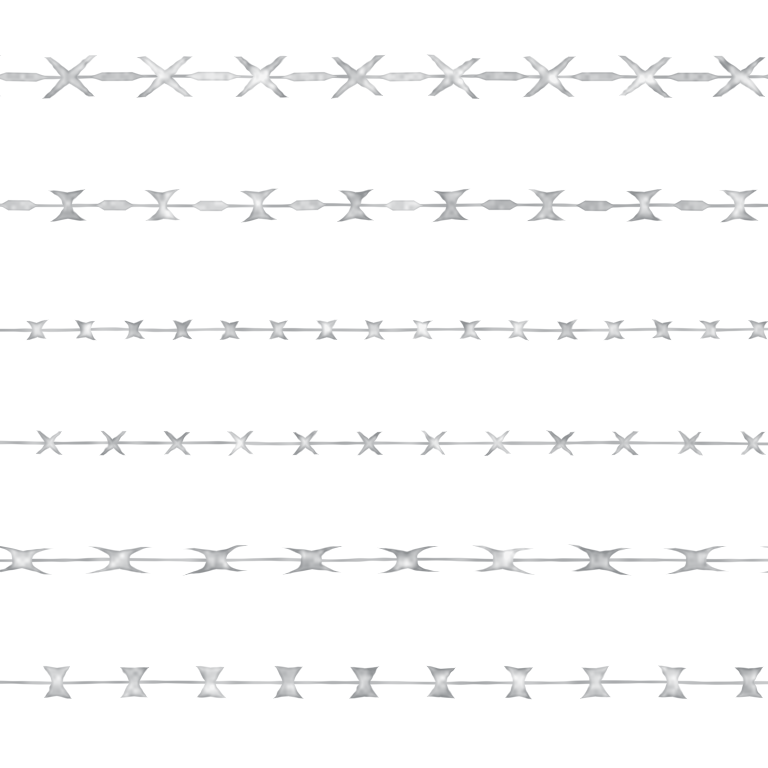
Write a WebGL 1 fragment shader that draws this pattern.

```glsl
precision highp float;

uniform vec2 u_resolution;

#define WIRE_HALF 0.0019
#define WIRE_WOBBLE 0.0022
#define WIRE_INK 0.29
#define BARB_INK 0.27
#define RIM_INK 0.10
#define RIM_WIDTH 0.0045
#define TIP_JITTER 0.16
#define TILT 0.14
#define GRAIN 170.0
#define SOFTNESS 0.0011
#define STEEL_TINT vec3(1.0, 0.975, 0.95)

float hash(vec2 p) {
    vec3 q = fract(p.xyx * 0.1031);
    q += dot(q, q.yzx + 33.33);
    return fract((q.x + q.y) * q.z);
}

float noise(vec2 p) {
    vec2 i = floor(p);
    vec2 f = fract(p);
    f = f * f * (3.0 - 2.0 * f);
    vec2 e = vec2(0.0, 1.0);
    return mix(mix(hash(i), hash(i + e.yx), f.x),
               mix(hash(i + e.xy), hash(i + e.yy), f.x), f.y);
}

// Coverage of a depth measured inwards from an edge
float cover(float depth) {
    float soft = max(SOFTNESS, 0.75 / min(u_resolution.x, u_resolution.y));
    return smoothstep(-soft, soft, depth);
}

// Inward depth of a four-pointed barb; form = (waist, flare power, notch height)
float barbDepth(vec2 p, vec2 size, vec3 form, vec2 seed) {
    vec2 quadrant = step(0.0, p);
    float shrink = TIP_JITTER * hash(seed * 3.0 + quadrant + 7.0);
    float tip = size.x * (1.04 - shrink);
    vec2 a = abs(p);
    float t = clamp(a.y / size.y, 0.001, 1.0);
    float waist = size.x * form.x;

    float side = waist + (tip - waist) * pow(t, form.y) - a.x;
    float sideSlope = (tip - waist) * form.y / size.y * pow(t, form.y - 1.0);
    side /= sqrt(1.0 + sideSlope * sideSlope);

    float rise = size.y * (1.0 - form.z) / (0.72 * size.x);
    float notch = (size.y * form.z + rise * a.x - a.y) / sqrt(1.0 + rise * rise);
    return min(min(side, notch), size.y - a.y);
}

// Ink of one strand; link = half length and half height of the clip between barbs
float strand(vec2 uv, float y, float first, float pitch, vec2 size, vec3 form, vec2 link) {
    float row = floor(y * 100.0);
    float along = (uv.x - first) / pitch;
    float cell = floor(along + 0.5);
    vec2 seed = vec2(cell + 5.0, row);
    vec2 p = vec2((along - cell) * pitch, uv.y - y);
    float grain = noise(uv * GRAIN + row);
    float blotch = noise(uv * GRAIN * 0.4 + row * 3.0);

    // Wire
    float wobble = (noise(vec2(uv.x * 14.0, row)) - 0.5) * WIRE_WOBBLE;
    float thickness = WIRE_HALF * (0.8 + 0.4 * noise(vec2(uv.x * 60.0, row)));
    float wireTone = WIRE_INK * (0.72 + 0.5 * noise(vec2(uv.x * 45.0, row + 9.0)));
    float ink = wireTone * cover(thickness - abs(p.y - wobble));

    // Clip halfway between two barbs
    if (link.y > 0.0) {
        float linkCell = floor(along);
        vec2 q = vec2((along - linkCell - 0.5) * pitch, p.y - wobble);
        float taper = clamp(2.2 * (1.0 - abs(q.x) / link.x), 0.0, 1.0);
        float depth = link.y * taper - abs(q.y);
        float tone = mix(0.12, 0.27, hash(vec2(linkCell + 3.0, row + 1.0)));
        tone += 0.12 * (grain - 0.5) + 0.08 * (1.0 - smoothstep(0.0, 0.003, depth));
        ink = mix(ink, tone, cover(depth) * step(abs(q.x), link.x));
    }

    // Barb
    vec2 jitter = vec2(hash(seed + 11.0), hash(seed + 23.0)) - 0.5;
    p.x -= jitter.x * 0.002;
    p.y += p.x * jitter.y * TILT;
    p += (vec2(grain, blotch) - 0.5) * 0.0022;
    float depth = barbDepth(p, size, form, seed);
    float wear = mix(0.72, 1.18, hash(seed + 41.0));
    float outer = smoothstep(0.1, 0.9, abs(p.y) / size.y);
    float rim = 1.0 - smoothstep(0.0, RIM_WIDTH, depth);
    float tone = BARB_INK * wear * mix(0.55, 1.0, outer) + RIM_INK * rim;
    tone += 0.24 * (blotch - 0.5) + 0.14 * (grain - 0.5);
    return mix(ink, clamp(tone, 0.04, 0.44), cover(depth));
}

void main() {
    vec2 uv = gl_FragCoord.xy / u_resolution;
    vec2 noLink = vec2(0.0);
    float ink = 0.0;

    // Wide crosses, flared spools, small spools, small crosses, long spikes, trapezoids
    ink += strand(uv, 0.900, 0.090, 0.1250, vec2(0.0350, 0.0260), vec3(0.30, 1.2, 0.32), vec2(0.036, 0.0056));
    ink += strand(uv, 0.7325, 0.087, 0.1252, vec2(0.0240, 0.0200), vec3(0.24, 1.9, 0.86), vec2(0.025, 0.0066));
    ink += strand(uv, 0.5705, 0.049, 0.0626, vec2(0.0130, 0.0120), vec3(0.48, 1.6, 0.76), noLink);
    ink += strand(uv, 0.423, 0.064, 0.0833, vec2(0.0168, 0.0150), vec3(0.32, 1.2, 0.40), noLink);
    ink += strand(uv, 0.271, 0.030, 0.1252, vec2(0.0385, 0.0165), vec3(0.34, 2.8, 0.70), noLink);
    ink += strand(uv, 0.1115, 0.074, 0.1001, vec2(0.0188, 0.0200), vec3(0.38, 1.5, 0.92), noLink);

    gl_FragColor = vec4(1.0 - ink * STEEL_TINT, 1.0);
}
```
